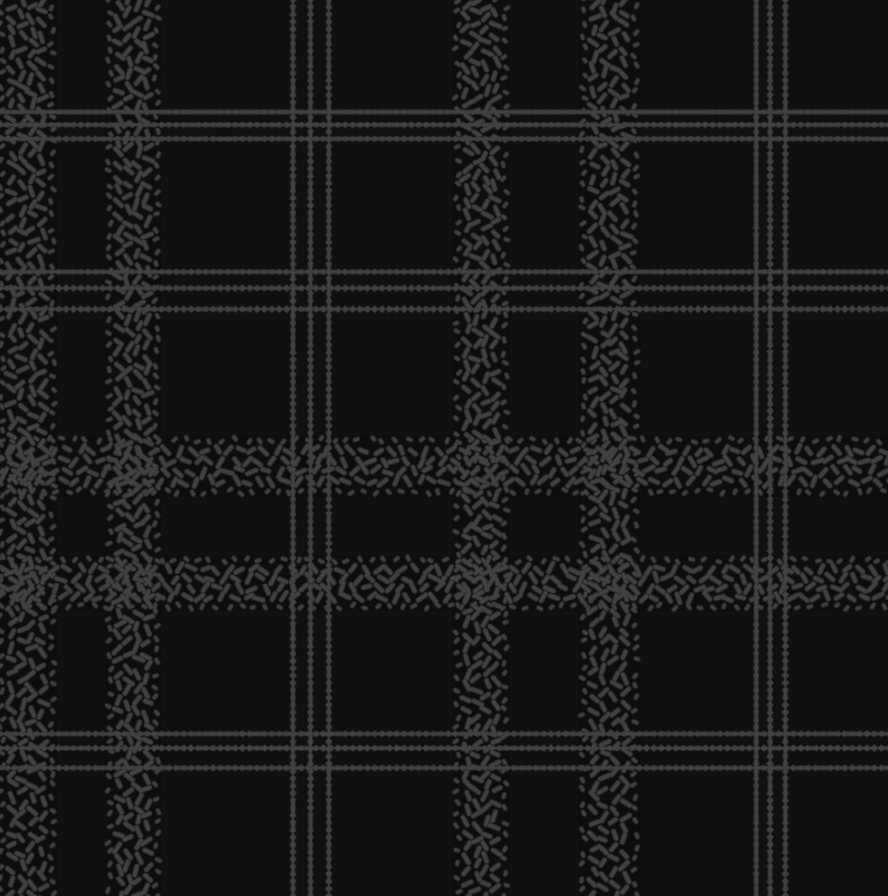
Give the GLSL for this pattern, as a Shadertoy shader.

```glsl
// Dark plaid: bands of scattered dashes crossed by triple pinstripes.

const float SCALE = 100.0;       // canvas height in design units
const vec3 GROUND = vec3(0.063);
const vec3 BAND_GROUND = vec3(0.05);
const vec3 INK = vec3(0.255);
const float SOFTNESS = 0.17;     // edge blur
const float ROWS = 6.0;          // dash rows across a band
const float DASH_PITCH = 1.38;   // spacing of dashes along a band
const float DASH_HALF_LENGTH = 0.47;
const float DASH_RADIUS = 0.27;
const float JITTER = 0.42;
const float LINE_HALF_WIDTH = 0.25;
const float STITCH_PITCH = 0.82; // scallops along a pinstripe
const float TAU = 6.28319;

// Bands: centre, half width
const vec2 WARP_BANDS[4] = vec2[4](
    vec2(3.0, 3.4), vec2(14.84, 3.15), vec2(53.7, 3.2), vec2(68.0, 3.45));
const vec2 WEFT_BANDS[2] = vec2[2](vec2(34.9, 3.1), vec2(48.0, 3.45));

// Pinstripe groups: middle line, gap below, gap above
const vec3 WARP_LINES[2] = vec3[2](
    vec3(34.65, 1.95, 2.05), vec3(85.95, 1.55, 1.7));
const vec3 WEFT_LINES[3] = vec3[3](
    vec3(16.5, 2.2, 1.6), vec3(67.84, 2.34, 1.82), vec3(86.07, 1.57, 1.43));

float hash(vec2 p) {
    vec3 q = fract(vec3(p.xyx) * 0.1031);
    q += dot(q, q.yzx + 33.33);
    return fract((q.x + q.y) * q.z);
}

float coverage(float dist, float blur) {
    return smoothstep(blur, -blur, dist);
}

float capsule(vec2 p, vec2 halfAxis, float radius) {
    float t = clamp(dot(p, halfAxis) / dot(halfAxis, halfAxis), -1.0, 1.0);
    return length(p - halfAxis * t) - radius;
}

// p.x runs across the band, p.y along it; returns (dashes, band area)
vec2 dashBand(vec2 p, vec2 band, float seed, float blur) {
    float across = p.x - band.x + band.y;
    float area = coverage(abs(p.x - band.x) - band.y, blur);
    if (abs(p.x - band.x) > band.y + 1.0) return vec2(0.0);

    vec2 cell = vec2(2.0 * band.y / ROWS, DASH_PITCH);
    float dist = 9.0;
    float baseRow = floor(across / cell.x);
    for (int i = -1; i <= 1; i++) {
        float row = baseRow + float(i);
        if (row < 0.0 || row >= ROWS) continue;
        float stagger = 0.5 * mod(row, 2.0);
        float baseStep = floor(p.y / cell.y - stagger);
        for (int j = -1; j <= 1; j++) {
            vec2 id = vec2(row, baseStep + float(j));
            vec2 key = id + vec2(seed * 17.0, seed * 31.0) + 7.0;
            vec2 wander = vec2(hash(key), hash(key + 53.7)) - 0.5;
            vec2 centre = (id + 0.5 + vec2(0.0, stagger) + JITTER * wander) * cell;

            // Neighbours lean opposite ways, with some random flips
            float lean = mod(id.x + id.y, 2.0) < 0.5 ? 1.0 : -1.0;
            if (hash(key + 91.3) < 0.2) lean = -lean;
            float angle = lean * mix(0.25, 1.25, hash(key + 19.1));

            // Outer rows shrink to dots
            bool outer = row < 0.5 || row > ROWS - 1.5;
            float size = (outer ? 0.35 : 1.0) * mix(0.75, 1.15, hash(key + 71.9));
            float radius = DASH_RADIUS * (outer ? 0.85 : 1.0);
            vec2 axis = vec2(sin(angle), cos(angle)) * DASH_HALF_LENGTH * size;
            dist = min(dist, capsule(vec2(across, p.y) - centre, axis, radius));
        }
    }
    return vec2(coverage(dist, blur), area);
}

// Three scalloped lines, each with its own amount of stitching
float pinstripes(vec2 p, vec3 group, float seed, float blur) {
    float ink = 0.0;
    for (int k = -1; k <= 1; k++) {
        float offset = k < 0 ? -group.y : (k > 0 ? group.z : 0.0);
        vec2 key = vec2(seed * 13.0 + 4.0, float(k) + 5.0);
        float stitch = mix(0.03, 0.14, hash(key));
        float wear = hash(vec2(floor(p.y / STITCH_PITCH), key.x + key.y)) - 0.5;
        float wave = cos(TAU * p.y / STITCH_PITCH);
        float halfWidth = LINE_HALF_WIDTH + stitch * wave * (0.7 + wear);
        ink = max(ink, coverage(abs(p.x - group.x - offset) - halfWidth, blur));
    }
    return ink;
}

void mainImage(out vec4 fragColor, in vec2 fragCoord) {
    vec2 p = SCALE * fragCoord / iResolution.y;
    float blur = max(SOFTNESS, 0.75 * SCALE / iResolution.y);

    // x: ink, y: band area
    vec2 cloth = vec2(0.0);
    for (int i = 0; i < 4; i++)
        cloth = max(cloth, dashBand(p, WARP_BANDS[i], float(i) + 1.0, blur));
    for (int i = 0; i < 2; i++)
        cloth = max(cloth, dashBand(p.yx, WEFT_BANDS[i], float(i) + 6.0, blur));

    for (int i = 0; i < 2; i++)
        cloth.x = max(cloth.x, pinstripes(p, WARP_LINES[i], float(i) + 1.0, blur));
    for (int i = 0; i < 3; i++)
        cloth.x = max(cloth.x, pinstripes(p.yx, WEFT_LINES[i], float(i) + 4.0, blur));

    vec3 color = mix(GROUND, BAND_GROUND, cloth.y);
    fragColor = vec4(mix(color, INK, cloth.x), 1.0);
}
```
